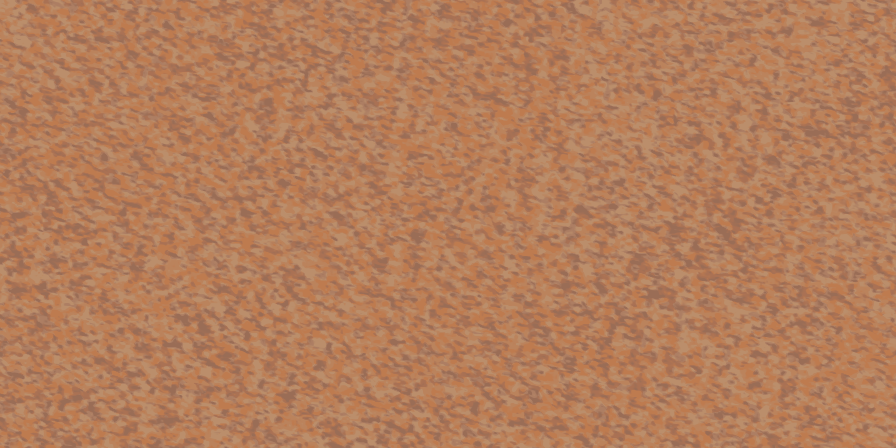
This texture is drawn by a WebGL 2 fragment shader. Its source:

```glsl
#version 300 es
precision highp float;
// Fine terracotta grain: short, slightly slanted flecks of brown on tan.
// Stretched value noise gives the shade; a second field shifts the hue,
// and a broad, faint field gathers the flecks into loose drifts.

uniform vec2 u_resolution;
out vec4 fragColor;

const vec3 TAN = vec3(0.733, 0.512, 0.362);
const vec3 ORANGE = vec3(0.745, 0.482, 0.310);
const vec3 PALE = vec3(0.732, 0.558, 0.418);
const vec3 BROWN = vec3(0.665, 0.445, 0.328);
const vec3 GREY_BROWN = vec3(0.678, 0.494, 0.388);
const vec3 DEEP_BROWN = vec3(0.605, 0.428, 0.338);

float hash(vec2 cell) {
    return fract(sin(dot(cell, vec2(127.1, 311.7))) * 43758.5453);
}

float valueNoise(vec2 p) {
    vec2 cell = floor(p);
    vec2 f = fract(p);
    vec2 w = f * f * (3.0 - 2.0 * f);
    float low = mix(hash(cell), hash(cell + vec2(1.0, 0.0)), w.x);
    float high = mix(hash(cell + vec2(0.0, 1.0)), hash(cell + vec2(1.0)), w.x);
    return mix(low, high, w.y);
}

vec2 rotate(vec2 p, float angle) {
    float c = cos(angle);
    float s = sin(angle);
    return vec2(c * p.x + s * p.y, c * p.y - s * p.x);
}

// Layered noise; each layer is finer, fainter and turned a little.
float layeredNoise(vec2 p, int layers, float gain) {
    float sum = 0.0;
    float total = 0.0;
    float weight = 1.0;
    for (int i = 0; i < layers; i++) {
        sum += weight * valueNoise(p);
        total += weight;
        weight *= gain;
        p = rotate(p, 0.25) * 1.83 + vec2(17.3, 9.1);
    }
    return sum / total;
}

// Flecks lean down to the right and are longer than they are tall.
float fleckField(vec2 p, float slant, vec2 density, vec2 offset) {
    return layeredNoise(rotate(p, slant) * density + offset, 2, 0.45);
}

vec3 lightColor(float hue) {
    vec3 color = mix(ORANGE, TAN, smoothstep(0.31, 0.45, hue));
    return mix(color, PALE, smoothstep(0.53, 0.67, hue));
}

vec3 darkColor(float hue) {
    return mix(BROWN, GREY_BROWN, smoothstep(0.47, 0.61, hue));
}

void main() {
    vec2 p = gl_FragCoord.xy / u_resolution.y;

    // Bend the flecks so that their outlines are ragged.
    vec2 bend = vec2(valueNoise(p * 80.0), valueNoise(p * 80.0 + 31.7)) - 0.5;
    vec2 q = p + 0.005 * bend;

    // Broad drifts of tone and hue.
    float toneDrift = layeredNoise(p * 7.0 + 3.7, 3, 0.7) - 0.5;
    float hueDrift = layeredNoise(p * 3.5 + 41.3, 2, 0.5) - 0.5;

    float shade = fleckField(q, -0.30, vec2(66.0, 114.0), vec2(5.0, 90.0));
    float hue = fleckField(q, -0.22, vec2(74.0, 108.0), vec2(61.0, 13.0));
    shade += 0.10 * toneDrift;
    hue += 0.16 * hueDrift;

    // Tan ground, brown flecks, then the deepest cores.
    vec3 color = lightColor(hue);
    color = mix(color, darkColor(hue), smoothstep(0.53, 0.37, shade));
    color = mix(color, DEEP_BROWN, smoothstep(0.35, 0.21, shade));

    fragColor = vec4(color, 1.0);
}
```
